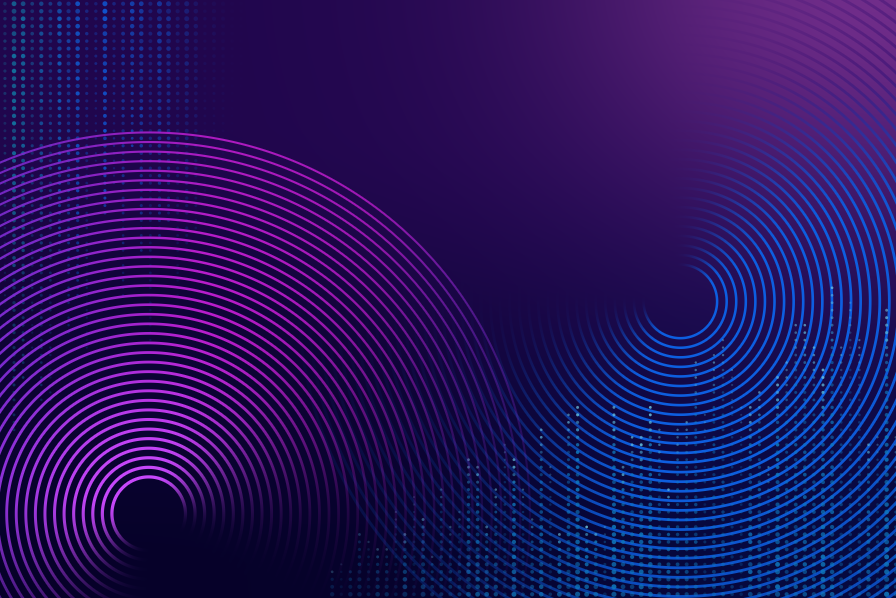
A WebGL 1 fragment shader for this background:

```glsl
precision highp float;

uniform vec2 u_resolution;

#define RING_COUNT 37.0
#define RING_PITCH 0.016
#define RING_INNER 0.0615
#define LEFT_CENTER vec2(0.248, 0.141)
#define RIGHT_CENTER vec2(1.137, 0.496)
#define DOT_PITCH vec2(0.0152, 0.0125)
#define DOT_RADIUS 0.0044
#define GLOW_CENTER vec2(1.48, 1.04)

const vec3 NAVY = vec3(0.022, 0.005, 0.16);
const vec3 INDIGO = vec3(0.125, 0.022, 0.30);
const vec3 ORCHID = vec3(0.32, 0.155, 0.24);
const vec3 DEEP_BLUE = vec3(0.0, 0.03, 0.09);
const vec3 DISC_SHADE = vec3(0.035, 0.015, 0.19);
const vec3 VIOLET = vec3(0.48, 0.16, 0.80);
const vec3 MAGENTA = vec3(0.74, 0.11, 0.80);
const vec3 PINK = vec3(0.78, 0.28, 0.98);
const vec3 BLUE = vec3(0.05, 0.37, 0.88);
const vec3 PLUM = vec3(0.22, 0.06, 0.45);
const vec3 TEAL = vec3(0.06, 0.52, 0.66);
const vec3 ICE = vec3(0.45, 0.80, 0.90);

float hash(vec2 p) {
  return fract(sin(dot(p, vec2(127.1, 311.7))) * 43758.5453);
}

// Antialiased coverage of a shape from its signed distance
float cover(float dist) {
  return clamp(0.5 - dist * u_resolution.y, 0.0, 1.0);
}

// Concentric lines, with half width going from inner to outer
float rings(float radius, float innerWidth, float outerWidth) {
  float index = floor((radius - RING_INNER) / RING_PITCH + 0.5);
  index = clamp(index, 0.0, RING_COUNT - 1.0);
  float width = mix(innerWidth, outerWidth, index / RING_COUNT);
  return cover(abs(radius - RING_INNER - index * RING_PITCH) - width);
}

// Dotted columns rising from y = 0: x is the coverage, y marks the tip
vec2 dotColumns(vec2 p, float reach, float slope, float seed) {
  vec2 cell = floor(p / DOT_PITCH);
  vec2 center = (cell + 0.5) * DOT_PITCH;
  float level = hash(vec2(cell.x, seed));
  float span = hash(vec2(cell.x, seed + 7.0));
  float height = (reach + slope * center.x) * mix(0.3, 1.0, span);
  float along = center.y / max(height, 0.001);
  float size = DOT_RADIUS * mix(0.65, 1.0, level) * mix(1.0, 0.55, min(along, 1.0));
  float strength = mix(0.35, 1.0, level) * step(along, 1.0);
  strength *= mix(0.6, 1.0, hash(cell + seed));
  return vec2(cover(length(p - center) - size) * strength,
              smoothstep(0.75, 1.0, along));
}

vec3 background(vec2 p) {
  vec3 color = mix(NAVY, INDIGO, smoothstep(0.05, 0.8, p.y));
  vec2 glow = p - GLOW_CENTER;
  color += ORCHID * exp(-dot(glow * glow, vec2(3.6, 6.5)));
  vec2 low = p - vec2(1.35, 0.1);
  color += DEEP_BLUE * exp(-4.0 * dot(low, low));
  float disc = 1.0 - smoothstep(0.3, 0.64, distance(p, LEFT_CENTER));
  return mix(color, DISC_SHADE, 0.6 * disc * smoothstep(0.05, 0.4, p.y));
}

void main() {
  vec2 p = gl_FragCoord.xy / u_resolution.y;
  p.x += 0.5 * (1.497 - u_resolution.x / u_resolution.y);
  vec3 color = background(p);

  // Dots hanging from the top left
  vec2 hanging = dotColumns(vec2(p.x, 1.0 - p.y), 0.8, -0.9, 3.0);
  float hangFade = 1.0 - smoothstep(0.14, 0.42, p.x);
  hangFade *= mix(0.5, 1.0, smoothstep(0.4, 0.85, p.y));
  vec3 hangColor = mix(TEAL, BLUE, smoothstep(0.0, 0.16, p.x));
  color = mix(color, hangColor, hanging.x * hangFade);

  // Blue rings, brightest toward the lower right
  vec2 right = p - RIGHT_CENTER;
  float radius = length(right);
  float facing = dot(right / max(radius, 0.001), vec2(0.707, -0.707));
  float light = smoothstep(-0.8, 0.35, facing);
  light *= mix(1.0, 0.75, smoothstep(0.25, 0.6, radius));
  light *= mix(0.38, 1.0, smoothstep(0.75, 1.12, p.x));
  vec3 blue = mix(BLUE, PLUM, smoothstep(0.62, 0.92, p.y));
  color = mix(color, blue, rings(radius, 0.0021, 0.0025) * light);

  // Dots rising from the lower right
  vec2 rising = dotColumns(p, -0.09, 0.44, 11.0);
  float riseFade = smoothstep(0.52, 0.95, p.x);
  vec3 riseColor = mix(mix(BLUE, TEAL, 0.65), ICE, rising.y);
  color = mix(color, riseColor, rising.x * mix(0.35, 0.95, riseFade) * step(0.55, p.x));

  // Violet rings, brightest above their centre
  vec2 left = p - LEFT_CENTER;
  radius = length(left);
  facing = dot(left / max(radius, 0.001), vec2(-0.5, 0.866));
  light = smoothstep(-0.9, 0.8, facing);
  light *= mix(1.0, 0.9, smoothstep(0.4, 0.64, radius));
  vec3 violet = mix(VIOLET, MAGENTA, smoothstep(0.0, 0.4, p.x));
  violet = mix(violet, VIOLET, smoothstep(0.6, 0.85, p.x));
  violet = mix(PINK, violet, smoothstep(0.05, 0.35, radius));
  color = mix(color, violet, rings(radius, 0.0027, 0.0017) * light);

  gl_FragColor = vec4(color, 1.0);
}
```
